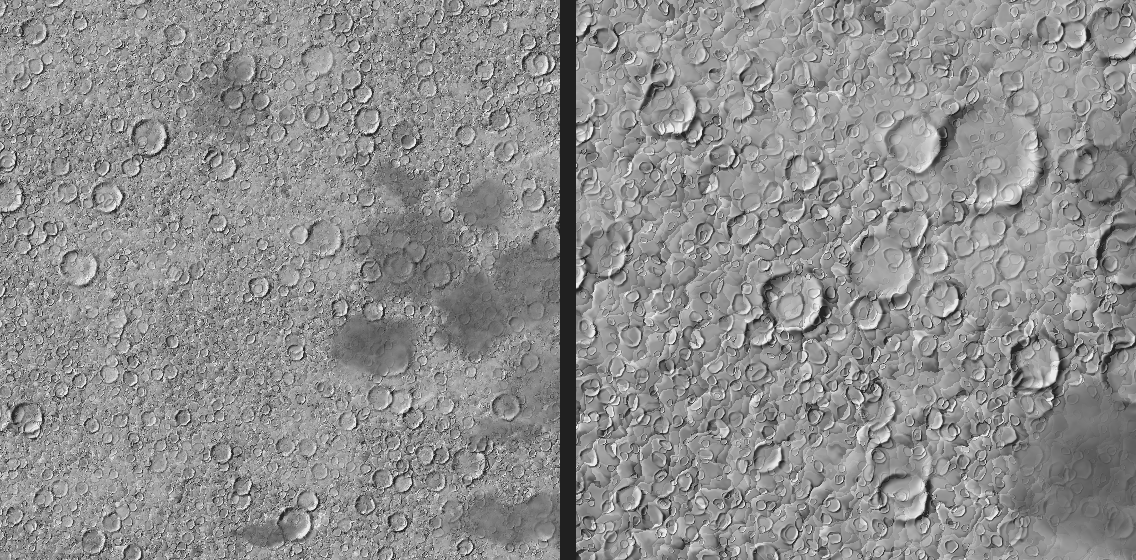
Left: the whole. Right: its middle third, enlarged.
Give the GLSL for this texture, as a three.js fragment shader.

```glsl
// Grey cratered moon surface with smooth dark plains and pale ejecta rays.
varying vec2 vUv;

const vec2 LIGHT_DIR = vec2(-0.86, 0.51);
const float HIGHLAND_GREY = 0.598;
const float PLAIN_GREY = 0.425;

vec4 hash4(vec2 p) {
  vec4 q = fract(p.xyxy * vec4(0.1031, 0.1030, 0.0973, 0.1099));
  q += dot(q, q.wzxy + 33.33);
  return fract((q.xxyz + q.yzzw) * q.zywx);
}

// Layered, bent sines, roughly -1 to 1.
float waves(vec2 p) {
  float sum = 0.0;
  float gain = 0.5;
  for (int i = 0; i < 5; i++) {
    p = mat2(0.8, 0.6, -0.6, 0.8) * p * 1.7 + 2.3;
    sum += gain * sin(p.x + 1.8 * sin(p.y * 0.8));
    gain *= 0.62;
  }
  return sum;
}

// Flat-topped cellular hummocks of uneven height, lit on their steep sides.
float hummocks(vec2 p, float cells, float seed) {
  p *= cells;
  vec2 home = floor(p);
  vec3 nearest = vec3(2.0, 2.0, 0.0);
  float first = 4.0;
  float second = 4.0;
  for (int y = -1; y <= 1; y++) {
    for (int x = -1; x <= 1; x++) {
      vec2 id = home + vec2(x, y);
      vec4 rnd = hash4(id + seed);
      vec2 q = p - id - rnd.xy;
      float d = length(q);
      second = min(second, max(d, first));
      if (d < first) {
        first = d;
        nearest = vec3(q, rnd.z);
      }
    }
  }
  float side = 1.0 - smoothstep(0.04, 0.42, second - first);
  return side * (0.3 + nearest.z) * dot(nearest.xy, LIGHT_DIR) / (first + 0.05);
}

// One scattered crater size: lit slope, flat floor cover, floor tone.
vec3 craters(vec2 p, float cells, float density, float seed) {
  p *= cells;
  vec2 home = floor(p);
  vec3 result = vec3(0.0);
  for (int y = -1; y <= 1; y++) {
    for (int x = -1; x <= 1; x++) {
      vec2 id = home + vec2(x, y);
      vec4 rnd = hash4(id + seed);
      vec2 q = p - id - 0.5 - (rnd.xy - 0.5) * 0.8;
      float radius = mix(0.17, 0.42, rnd.z * rnd.z);
      float r = length(q) / radius;
      float facing = dot(q, LIGHT_DIR) / (length(q) + 0.001);
      float wall = smoothstep(0.55, 0.9, r) * (1.0 - smoothstep(0.92, 1.04, r));
      float flank = smoothstep(0.96, 1.05, r) * (1.0 - smoothstep(1.08, 1.3, r));
      float present = step(rnd.w, density);
      float fresh = 0.65 + 0.6 * fract(rnd.w * 37.0);
      float inside = 1.0 - smoothstep(0.6, 0.9, r);
      result.x += present * fresh * (facing * (0.75 * flank - wall) - 0.3 * flank);
      result.yz += present * inside * vec2(1.0, fract(rnd.z * 53.0) - 0.5);
    }
  }
  return result;
}

float patchMask(vec2 p, vec2 center, vec2 size) {
  return 1.0 - smoothstep(0.7, 1.25, length((p - center) / size));
}

// Tapered bright line from start along a vector.
float ray(vec2 p, vec2 start, vec2 along, float width) {
  vec2 q = p - start;
  float t = clamp(dot(q, along) / dot(along, along), 0.0, 1.0);
  return (1.0 - smoothstep(0.2, 1.0, length(q - along * t) / width)) * (0.4 + 0.6 * t);
}

float darkPlains(vec2 p) {
  float m = patchMask(p, vec2(0.664, 0.378), vec2(0.078, 0.058));
  m = max(m, 0.75 * patchMask(p, vec2(0.735, 0.545), vec2(0.09, 0.085)));
  m = max(m, 0.7 * patchMask(p, vec2(0.71, 0.67), vec2(0.045, 0.035)));
  m = max(m, 0.85 * patchMask(p, vec2(0.866, 0.64), vec2(0.046, 0.048)));
  m = max(m, patchMask(p, vec2(0.85, 0.445), vec2(0.075, 0.07)));
  m = max(m, 0.8 * patchMask(p, vec2(0.955, 0.49), vec2(0.075, 0.09)));
  m = max(m, 0.6 * patchMask(p, vec2(0.975, 0.31), vec2(0.08, 0.075)));
  m = max(m, 0.7 * patchMask(p, vec2(0.89, 0.225), vec2(0.065, 0.028)));
  m = max(m, 0.85 * patchMask(p, vec2(0.93, 0.07), vec2(0.13, 0.04)));
  m = max(m, 0.85 * patchMask(p, vec2(0.48, 0.047), vec2(0.065, 0.024)));
  return max(m, 0.45 * patchMask(p, vec2(0.4, 0.81), vec2(0.07, 0.06)));
}

void main() {
  vec2 bend = vec2(waves(vUv * 24.0), waves(vUv.yx * 27.0 + 5.0));
  float plain = darkPlains(vUv + 0.02 * bend);
  float mottle = waves(vUv * 8.0 + 0.5 * bend);
  float blotch = waves(vUv * 34.0 + 0.8 * bend.yx + 9.0);
  float calm = smoothstep(-0.1, 0.7, 0.6 * mottle + 0.6 * blotch) * mix(0.45, 0.85, vUv.x);
  float rough = (1.0 - 0.82 * plain) * (1.0 - calm);

  // Craters from large to small; large floors quiet what lies inside.
  vec2 jitter = vec2(waves(vUv * 80.0), waves(vUv.yx * 85.0));
  vec2 ground = vUv + 0.0017 * jitter;
  float relief = 0.0;
  float tone = 0.0;
  float cells = 13.0;
  for (int i = 0; i < 5; i++) {
    float level = float(i);
    vec3 layer = craters(ground, cells, 0.38 + 0.11 * level, 17.0 * level);
    float strength = mix(rough, 1.0 - 0.75 * plain, 0.5 - 0.1 * level);
    relief += layer.x * strength * (0.36 - 0.015 * level);
    tone += layer.z * 0.12 * (1.0 - plain);
    rough *= 1.0 - 0.55 * min(layer.y, 1.0) * step(level, 2.5);
    cells *= 1.7;
  }
  vec2 lumpy = vUv + 0.004 * jitter;
  relief += rough * (0.21 * hummocks(lumpy, 62.0, 91.0) + 0.19 * hummocks(lumpy, 115.0, 53.0));

  float rays = ray(vUv, vec2(0.85, 0.815), vec2(0.17, 0.045), 0.009);
  rays += ray(vUv, vec2(0.91, 0.7), vec2(0.1, 0.055), 0.007);
  rays += 0.7 * ray(vUv, vec2(0.69, 0.245), vec2(0.08, 0.05), 0.008);
  rays += 0.7 * ray(vUv, vec2(0.5, 0.02), vec2(0.08, 0.055), 0.01);

  float grey = mix(HIGHLAND_GREY, PLAIN_GREY, plain) + 0.045 * mottle + 0.035 * blotch;
  grey += 0.025 * waves(vUv * vec2(75.0, 110.0)) + tone + relief * (relief > 0.0 ? 0.92 : 1.0);
  grey += 0.24 * rays * (0.75 + 0.25 * bend.x);
  gl_FragColor = vec4(vec3(clamp(grey, 0.14, 0.92)), 1.0);
}
```
